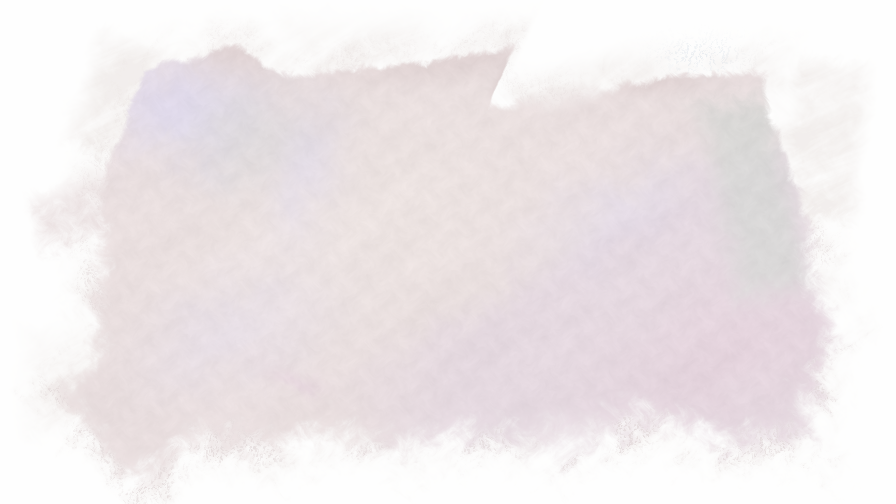
Give the GLSL for this background, as a WebGL 1 fragment shader.

```glsl
precision highp float;
// A pale rose and lavender dry-brush wash with ragged edges on white paper.
uniform vec2 u_resolution;
#define PAPER vec3(0.996, 0.996, 0.995)
#define VEIL vec3(0.950, 0.935, 0.928)
#define ROSE vec3(0.912, 0.870, 0.872)
#define CREAM vec3(0.928, 0.895, 0.885)
#define MAUVE vec3(0.895, 0.848, 0.882)
#define PINK vec3(0.892, 0.825, 0.862)
#define LAVENDER vec3(0.875, 0.852, 0.935)
#define SAGE vec3(0.838, 0.846, 0.836)
#define DUSK vec3(0.845, 0.785, 0.785)
#define RAGGED 0.021
#define GRAIN 0.019

vec2 hash2(vec2 p) {
  p = vec2(dot(p, vec2(127.1, 311.7)), dot(p, vec2(269.5, 183.3)));
  return fract(sin(p) * 4375.85);
}
// Distance to the nearest scattered cell point
float cells(vec2 p) {
  float nearest = 2.0;
  for (int j = -1; j <= 1; j++) {
    for (int i = -1; i <= 1; i++) {
      vec2 cell = floor(p) + vec2(float(i), float(j));
      nearest = min(nearest, distance(p, cell + hash2(cell)));
    }
  }
  return nearest;
}
// Layered, warped sines, about -1 to 1
float waves(vec2 p) {
  float sum = 0.0, amp = 0.5;
  for (int i = 0; i < 5; i++) {
    p += 0.55 * sin(p.yx * 1.3 + float(i) * 1.7);
    sum += amp * sin(p.x) * cos(p.y);
    p = mat2(1.5, 1.1, -1.1, 1.5) * p + 2.3;
    amp *= 0.65;
  }
  return sum;
}
float bump(float x, float center, float width) {
  x = (x - center) / width;
  return exp(-x * x);
}
vec2 turn(vec2 p, float a) {
  return mat2(cos(a), -sin(a), sin(a), cos(a)) * p;
}
// Soft tilted ellipse
float blob(vec2 p, vec2 center, vec2 radius, float tilt) {
  vec2 q = turn(p - center, tilt) / radius;
  return exp(-dot(q, q));
}
// Tilted brush mark
float wisp(vec2 p, vec2 center, vec2 halfSize, float tilt, float soft) {
  vec2 q = abs(turn(p - center, tilt)) - halfSize;
  return 1.0 - smoothstep(-soft, soft, max(q.x, q.y));
}
// Outline of the wash, side by side
float topEdge(vec2 p) {
  float notch = 1.03 - 0.65 * (0.905 - p.y);
  float y = 0.845 + 0.058 * clamp((p.x - 0.57) / 0.46, 0.0, 1.0);
  y += 0.055 * smoothstep(1.05, 1.4, p.x) - 0.105 * smoothstep(-0.015, 0.02, p.x - notch);
  return y + 0.06 * bump(p.x, 0.46, 0.07) + 0.03 * bump(p.x, 0.34, 0.06);
}
float bottomEdge(float x) {
  return 0.132 - 0.07 * bump(x, 0.29, 0.08) + 0.06 * bump(x, 0.13, 0.07)
    + 0.03 * bump(x, 1.3, 0.12) + 0.012 * sin(x * 21.0);
}
float leftEdge(float y) {
  return 0.2 + 0.38 * max(y - 0.63, 0.0) - 0.07 * bump(y, 0.22, 0.06);
}
float rightEdge(float y) {
  return mix(1.6, 1.515, smoothstep(0.52, 0.86, y)) + 0.05 * bump(y, 0.35, 0.07);
}

void main() {
  vec2 p = gl_FragCoord.xy / u_resolution.y;
  float rough = waves(p * 24.0), fine = waves(p * 80.0 + 9.0), cloud = waves(p * 7.0 + 4.0);
  float streak = waves(turn(p, 0.5) * vec2(8.0, 45.0));
  vec2 q = p + 0.016 * vec2(rough, fine), w = p + 0.04 * vec2(cloud, rough);
  // Signed depth inside the ragged outline
  float top = topEdge(p) - p.y, dry = 1.0 - smoothstep(0.15, 0.75, p.y);
  float d = min(min(top, p.y - bottomEdge(p.x)), min(p.x - leftEdge(p.y), rightEdge(p.y) - p.x));
  d += RAGGED * (rough + 0.9 * fine) * (0.4 + dry);

  // Paper with thin outer strokes
  float pale = wisp(q, vec2(0.22, 0.81), vec2(0.055, 0.11), -0.35, 0.025)
    + wisp(q, vec2(1.64, 0.72), vec2(0.065, 0.15), -0.08, 0.025)
    + 0.5 * wisp(q, vec2(0.7, 0.92), vec2(0.13, 0.035), 0.0, 0.04)
    + 0.5 * wisp(q, vec2(1.16, 0.83), vec2(0.14, 0.03), 0.2, 0.04)
    + 0.7 * wisp(q, vec2(0.13, 0.24), vec2(0.06, 0.08), 0.0, 0.05)
    + smoothstep(-0.1, 0.0, d) * (0.5 + 0.5 * rough);
  vec3 color = mix(PAPER, VEIL, clamp(pale * (0.65 + 0.4 * streak + 0.2 * fine), 0.0, 1.0));
  color = mix(color, ROSE, (0.6 + 0.3 * fine) * wisp(q, vec2(0.15, 0.58), vec2(0.075, 0.05), 0.35, 0.025));

  // Soft clouds of pigment
  vec3 wash = mix(ROSE, CREAM, 0.8 * blob(w, vec2(0.72, 0.56), vec2(0.42, 0.24), 0.35));
  float lower = 1.0 - smoothstep(-0.06, 0.05, w.y - 0.3 - 0.56 * (w.x - 0.76));
  wash = mix(wash, MAUVE, 0.8 * lower * smoothstep(0.6, 0.95, w.x));
  wash = mix(wash, PINK, 0.9 * blob(w, vec2(1.46, 0.3), vec2(0.27, 0.13), 0.45));
  wash = mix(wash, LAVENDER, 0.4 * blob(w, vec2(1.23, 0.58), vec2(0.16, 0.07), 0.5));
  wash = mix(wash, LAVENDER, 0.85 * blob(w, vec2(0.36, 0.79), vec2(0.14, 0.1), -0.4));
  wash = mix(wash, LAVENDER, 0.5 * blob(w, vec2(0.6, 0.67), vec2(0.06, 0.12), 0.0));
  wash = mix(wash, SAGE, 0.4 * blob(w, vec2(0.48, 0.72), vec2(0.12, 0.09), 0.0));
  wash = mix(wash, LAVENDER, 0.35 * blob(w, vec2(0.47, 0.34), vec2(0.17, 0.1), 0.4));
  wash = mix(wash, PINK, 0.7 * blob(w, vec2(0.6, 0.25), vec2(0.05, 0.025), -0.5));
  wash = mix(wash, SAGE, 0.75 * wisp(q, vec2(1.5, 0.61), vec2(0.07, 0.19), 0.2, 0.045));
  // Dusky upper rim, then paint grain
  float rim = bump(p.x, 0.9, 0.2) + bump(p.x, 1.29, 0.1) + bump(p.x, 0.46, 0.06);
  wash = mix(wash, DUSK, 0.55 * min(rim, 1.0) * bump(top, 0.0, 0.045) * smoothstep(0.79, 0.84, p.y));
  float fleck = cells(q * 65.0) - 0.45;
  wash += GRAIN * (0.4 * cloud + 0.45 * streak + 0.8 * fine + 0.5 * fleck);
  float soft = mix(0.008, 0.045, dry) + 0.03 * bump(p.x, 1.12, 0.08);
  color = mix(color, wash, smoothstep(-soft, soft, d));

  // Dry crumbs on the border and a blue speckle above
  float crumb = 1.0 - smoothstep(0.15, 0.4, cells(q * 110.0));
  float border = bump(d, -0.015, 0.035) * (0.3 + 0.7 * dry) * smoothstep(-0.4, 0.6, cloud + rough);
  color = mix(color, ROSE * 0.95, 0.6 * crumb * border);
  color = mix(color, vec3(0.85, 0.88, 0.91), 0.5 * crumb * blob(q, vec2(1.39, 0.89), vec2(0.07, 0.03), 0.0));
  gl_FragColor = vec4(clamp(color, 0.0, 1.0), 1.0);
}
```
